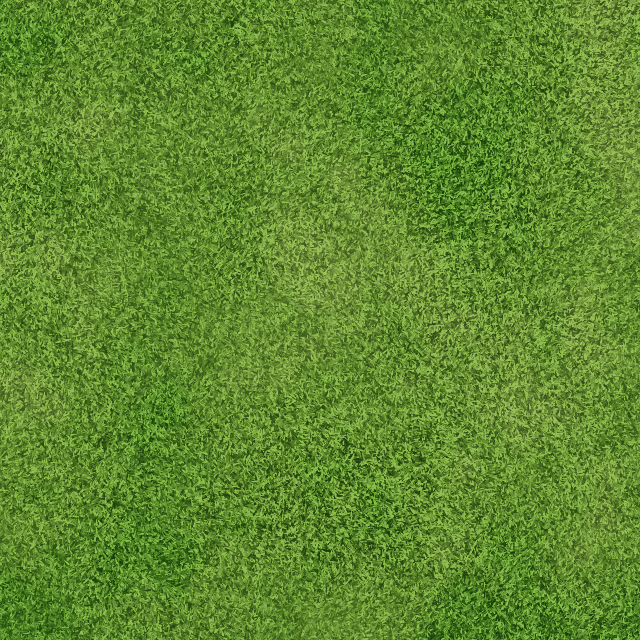
Give the GLSL for this texture, as a WebGL 2 fragment shader.

```glsl
#version 300 es
precision highp float;
// Draws a mown lawn seen from above: several layers of short tapered blades
// scattered on jittered grids, each casting a soft shadow on those below.
// Broad noise varies the lean, tone, contrast and dryness of the turf.

uniform vec2 u_resolution;
out vec4 fragColor;

const int LAYERS = 7;
const float CELLS = 160.0;          // blade cells across the canvas
const float SHADOW_REACH = 0.22;    // in cells
const float SHADOW_STRENGTH = 0.17;
const float MEAN_TONE = 0.5;

const vec3 DEEP = vec3(0.13, 0.24, 0.06);
const vec3 MIDDLE = vec3(0.36, 0.53, 0.155);
const vec3 LIT = vec3(0.55, 0.75, 0.27);

// Integer hash giving three values from 0 to 1
vec3 hash3(ivec3 key) {
  uvec3 v = uvec3(key) * 1664525u + 1013904223u;
  v.x += v.y * v.z;
  v.y += v.z * v.x;
  v.z += v.x * v.y;
  v ^= v >> 16u;
  v.x += v.y * v.z;
  v.y += v.z * v.x;
  v.z += v.x * v.y;
  return vec3(v >> 8u) / 16777216.0;
}

// Smooth value noise with three independent channels
vec3 noise3(vec2 p, int seed) {
  ivec2 cell = ivec2(floor(p));
  vec2 f = fract(p);
  f = f * f * (3.0 - 2.0 * f);
  vec3 a = hash3(ivec3(cell, seed));
  vec3 b = hash3(ivec3(cell + ivec2(1, 0), seed));
  vec3 c = hash3(ivec3(cell + ivec2(0, 1), seed));
  vec3 d = hash3(ivec3(cell + ivec2(1, 1), seed));
  return mix(mix(a, b, f.x), mix(c, d, f.x), f.y);
}

// Broad patches: three octaves, centred on zero
vec3 patches(vec2 uv) {
  vec3 sum = 0.5 * noise3(uv * 4.0, 101);
  sum += 0.3 * noise3(uv * 9.0 + 3.7, 102);
  sum += 0.2 * noise3(uv * 22.0 + 8.1, 103);
  return sum - 0.5;
}

// Distance to a blade that narrows from root to tip
float bladeDistance(vec2 p, vec2 direction, float halfLength, float radius) {
  float along = clamp(dot(p, direction), -halfLength, halfLength);
  float taper = mix(1.0, 0.3, 0.5 + 0.5 * along / halfLength);
  return length(p - direction * along) - radius * taper;
}

// Paints one layer of blades over turf = (tone, paleness)
vec2 paintLayer(vec2 turf, vec2 p, int layer, float lean, float pixel) {
  ivec2 home = ivec2(floor(p));
  for (int y = -1; y <= 1; y++) {
    for (int x = -1; x <= 1; x++) {
      ivec2 cell = home + ivec2(x, y);
      vec3 place = hash3(ivec3(cell, layer));
      vec3 look = hash3(ivec3(cell, layer + 50));
      float angle = lean + (place.z - 0.5) * 2.6;
      vec2 direction = vec2(cos(angle), sin(angle));
      vec2 offset = p - vec2(cell) - place.xy;
      float halfLength = mix(0.35, 0.68, look.x);
      float radius = mix(0.15, 0.27, look.z);
      float d = bladeDistance(offset, direction, halfLength, radius);

      float shadow = 1.0 - smoothstep(0.0, SHADOW_REACH, d);
      float cover = clamp(0.5 - d / pixel, 0.0, 1.0);
      turf.x *= 1.0 - SHADOW_STRENGTH * shadow;
      vec2 blade = vec2(mix(0.14, 1.18, look.y), look.z * look.z);
      turf = mix(turf, blade, cover);
    }
  }
  return turf;
}

// Tone from 0 to 1 through shade, body and lit greens
vec3 grassRamp(float tone) {
  vec3 low = mix(DEEP, MIDDLE, clamp(tone * 2.0, 0.0, 1.0));
  return mix(low, LIT, clamp(tone * 2.0 - 1.0, 0.0, 1.0));
}

void main() {
  vec2 uv = gl_FragCoord.xy / u_resolution.y;
  float pixel = CELLS / u_resolution.y;

  // Turf condition at this spot
  vec3 turfPatch = patches(uv);
  float dryness = smoothstep(0.0, 0.28, turfPatch.x);
  float lushness = smoothstep(0.0, 0.28, -turfPatch.x);
  float contrast = 1.22 + 1.0 * turfPatch.y;
  float lean = 1.57 + 4.5 * turfPatch.z;

  // Blades from the ground up
  vec2 turf = vec2(0.2, 0.2);
  for (int i = 0; i < LAYERS; i++) {
    vec2 shift = vec2(0.37, 0.61) * float(i);
    turf = paintLayer(turf, uv * CELLS + shift, i, lean, pixel);
  }

  // Tone and tint
  float tone = MEAN_TONE - 0.02 + (turf.x - MEAN_TONE) * contrast;
  tone += 0.31 * turfPatch.x;
  vec3 color = grassRamp(clamp(tone, 0.0, 1.0));
  color += vec3(0.03, 0.0, 0.08) * turf.y * smoothstep(0.3, 0.8, tone);
  color += vec3(0.045, 0.005, 0.035) * dryness;
  color -= vec3(0.04, 0.0, 0.02) * lushness;
  fragColor = vec4(clamp(color, 0.0, 1.0), 1.0);
}
```
